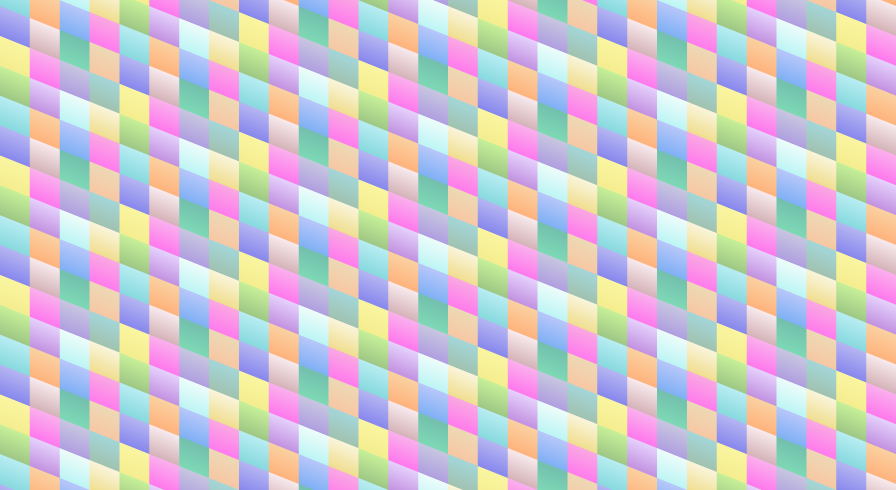
Give the GLSL for this pattern, as a Shadertoy shader.

```glsl
// Pastel weave of slanted tiles: upright columns cut by parallel falling lines.
// A sheared square grid, centred on the canvas, repeats a 4 x 4 block of colours;
// every tile fades from a top tint to a bottom tint. Edges are supersampled.

const float COLUMNS = 30.0;   // tiles across the canvas
const float SLOPE = 0.4;      // fall of the slanted edges, per unit of width
const int BLOCK = 4;          // tiles along each side of the colour block
const int SAMPLES = 4;        // subsamples per pixel along each axis

// Tints of each column, tiles listed downwards as pairs of top and bottom.
const vec3 CREAM_COLUMN[8] = vec3[](
    vec3(0.98, 0.96, 0.86), vec3(0.94, 0.87, 0.56),    // cream
    vec3(0.98, 0.66, 0.89), vec3(1.00, 0.48, 0.93),    // pink
    vec3(0.93, 0.85, 0.71), vec3(0.97, 0.78, 0.64),    // peach
    vec3(0.64, 0.84, 0.85), vec3(0.63, 0.76, 0.69));   // sage

const vec3 LIME_COLUMN[8] = vec3[](
    vec3(0.78, 0.94, 0.60), vec3(0.62, 0.78, 0.52),    // lime
    vec3(0.72, 0.93, 0.95), vec3(0.53, 0.85, 0.87),    // cyan
    vec3(0.71, 0.71, 0.95), vec3(0.53, 0.53, 0.93),    // periwinkle
    vec3(0.98, 0.96, 0.63), vec3(0.96, 0.93, 0.56));   // yellow

const vec3 LILAC_COLUMN[8] = vec3[](
    vec3(0.90, 0.82, 0.99), vec3(0.76, 0.57, 0.88),    // lilac
    vec3(0.98, 0.82, 0.63), vec3(1.00, 0.70, 0.49),    // orange
    vec3(0.97, 0.92, 0.93), vec3(0.83, 0.70, 0.72),    // mauve
    vec3(0.98, 0.69, 0.93), vec3(1.00, 0.47, 0.93));   // pink

const vec3 ICE_COLUMN[8] = vec3[](
    vec3(0.93, 0.99, 0.98), vec3(0.74, 0.96, 0.96),    // ice
    vec3(0.72, 0.78, 0.98), vec3(0.50, 0.69, 0.96),    // blue
    vec3(0.45, 0.75, 0.68), vec3(0.49, 0.85, 0.71),    // green
    vec3(0.78, 0.78, 0.88), vec3(0.69, 0.62, 0.88));   // lavender

vec3 columnTint(int column, int index) {
    if (column == 0) return CREAM_COLUMN[index];
    if (column == 1) return LIME_COLUMN[index];
    if (column == 2) return LILAC_COLUMN[index];
    return ICE_COLUMN[index];
}

// Colour at p, in tile units from the centre of the canvas.
vec3 tileColor(vec2 p) {
    vec2 grid = vec2(p.x, -p.y - SLOPE * p.x);   // shear; rows count downwards
    ivec2 cell = ivec2(mod(floor(grid), float(BLOCK)));
    vec3 top = columnTint(cell.x, 2 * cell.y);
    vec3 bottom = columnTint(cell.x, 2 * cell.y + 1);
    return mix(top, bottom, fract(grid.y));
}

void mainImage(out vec4 fragColor, in vec2 fragCoord) {
    float tilesPerPixel = COLUMNS / iResolution.x;
    vec2 center = 0.5 * iResolution.xy;
    vec3 color = vec3(0.0);

    // Average a regular grid of subsamples to smooth the tile edges.
    for (int j = 0; j < SAMPLES; j++) {
        for (int i = 0; i < SAMPLES; i++) {
            vec2 offset = (vec2(i, j) + 0.5) / float(SAMPLES) - 0.5;
            color += tileColor((fragCoord + offset - center) * tilesPerPixel);
        }
    }
    fragColor = vec4(color / float(SAMPLES * SAMPLES), 1.0);
}
```
